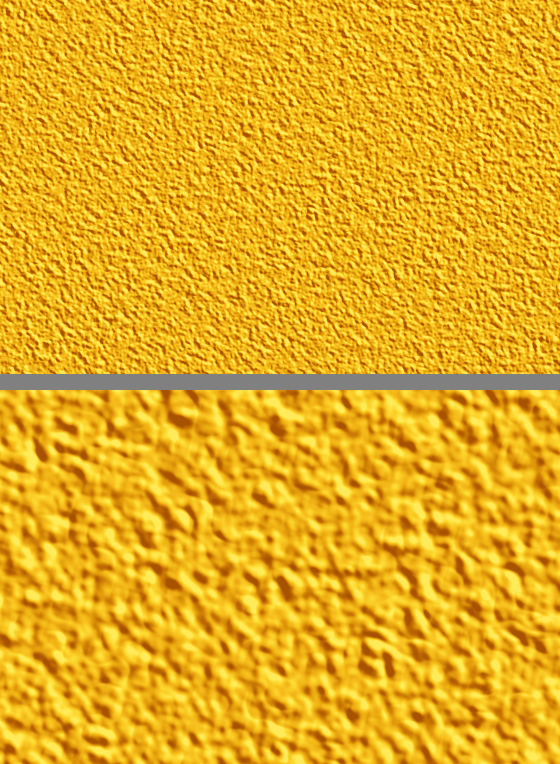
Top, the full canvas; bottom, a detail of the centre.
Reproduce this texture procedurally as a Shadertoy shader.

```glsl
// Rough golden stucco: a height field of gradient noise and creased, plump
// grains, lit at a low angle from the upper right. The slope facing the
// light picks a colour on a ramp from brown crease to pale yellow glint.

vec2 hashGradient(vec2 cell) {
    vec2 s = vec2(dot(cell, vec2(127.1, 311.7)), dot(cell, vec2(269.5, 183.3)));
    return 2.0 * fract(sin(s) * 43758.5453) - 1.0;
}

float gradientNoise(vec2 p) {
    vec2 i = floor(p), f = fract(p);
    vec2 u = f * f * (3.0 - 2.0 * f);
    float a = dot(hashGradient(i), f);
    float b = dot(hashGradient(i + vec2(1, 0)), f - vec2(1, 0));
    float c = dot(hashGradient(i + vec2(0, 1)), f - vec2(0, 1));
    float d = dot(hashGradient(i + vec2(1, 1)), f - vec2(1, 1));
    return mix(mix(a, b, u.x), mix(c, d, u.x), u.y);
}

mat2 rotation(float angle) {
    float c = cos(angle), s = sin(angle);
    return mat2(c, s, -s, c);
}

// Each layer is divided by its frequency, so its weight sets its slope.
float stuccoHeight(vec2 p) {
    // Grains are slightly longer from upper left to lower right.
    vec2 q = rotation(0.75) * p * vec2(0.9, 1.0);
    q = rotation(0.75) * p;
    q.x *= 0.85;
    float grains = gradientNoise(q * 72.0) / 72.0;
    float grit = 0.75 * gradientNoise(rotation(1.9) * p * 118.0 + 17.0) / 118.0;
    float fold = gradientNoise(rotation(0.3) * q * 52.0 + 29.0);
    float creases = 0.6 * sqrt(fold * fold + 0.0006) / 52.0;
    float swell = 0.3 * gradientNoise(rotation(0.4) * p * 28.0 + 41.0) / 28.0;
    float lumps = 0.0045 * smoothstep(0.12, 0.42, gradientNoise(q * 36.0 + 73.0));
    return grains + grit + creases + swell + lumps;
}

// Blends evenly spaced colours, t running from 0 (crease) to 6 (glint).
vec3 goldRamp(float t) {
    const vec3 gold[7] = vec3[7](
        vec3(0.65, 0.32, 0.00), vec3(0.74, 0.41, 0.01), vec3(0.85, 0.56, 0.03),
        vec3(0.93, 0.68, 0.07), vec3(0.97, 0.76, 0.12), vec3(0.99, 0.85, 0.19),
        vec3(1.00, 0.92, 0.35));
    t = clamp(t, 0.0, 5.999);
    int k = int(t);
    return mix(gold[k], gold[k + 1], fract(t));
}

void mainImage(out vec4 fragColor, in vec2 fragCoord) {
    vec2 p = fragCoord / iResolution.y;

    // Slope towards the light, by central difference.
    vec2 lightStep = 0.0016 * normalize(vec2(0.75, 0.7));
    float slope = (stuccoHeight(p - lightStep) - stuccoHeight(p + lightStep)) / 0.0032;

    fragColor = vec4(goldRamp(3.3 + 2.5 * slope), 1.0);
}
```
